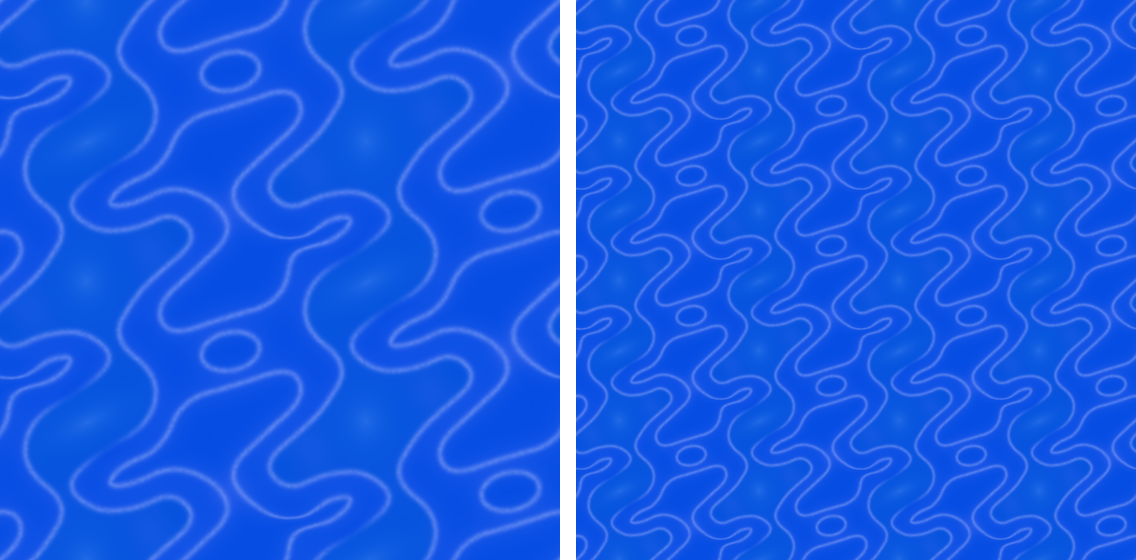
Left, the tile; right, the same tile 2 across and 2 down.
Give the GLSL for this pattern, as a WebGL 2 fragment shader.

```glsl
#version 300 es
precision highp float;
// Glowing pale contour lines winding over deep blue, in a half-drop repeat with half-turn symmetry.
uniform vec2 u_resolution;
out vec4 fragColor;

const float REPEATS = 2.0;                 // cells across and down
const vec2 CENTRE = vec2(0.823, 1.245);    // a half-turn centre, in cells
const float LINE_WIDTH = 0.0115;           // all lengths below are in cells
const float GLOW_WIDTH = 0.036;
const float LAND_GLOW = 0.32;
const float SEA_GLOW = 0.13;
const float BEADS = 192.0;                 // grain cells across the canvas
const float BEAD_DEPTH = 0.3;
const vec2 FADE_SPOT = vec2(-0.43, 0.15);  // where the shore line wears away
const vec2 PINCH_SPOT = vec2(0.224, -0.109);
const vec2 BAY_SPOT = vec2(-0.289, -0.143);
const vec2 ISLET_RADII = vec2(0.104, 0.067);
const vec3 LAND = vec3(0.015, 0.300, 0.890);
const vec3 SEA = vec3(0.010, 0.320, 0.868);
const vec3 GLOW = vec3(0.270, 0.410, 0.940);
const vec3 SHEEN = vec3(0.220, 0.490, 0.930);
const vec3 LINE = vec3(0.390, 0.540, 0.945);

// Spline controls: one period of the shore, and half of the closed loop.
const int SHORE_N = 11;
const vec2 SHORE[SHORE_N] = vec2[](
  vec2(-.427, .547), vec2(-.253, .411), vec2(-.286, .240), vec2(-.484, .130),
  vec2(-.594, .021), vec2(-.484, -.073), vec2(-.341, -.065), vec2(-.203, 0.),
  vec2(-.112, -.099), vec2(-.268, -.229), vec2(-.339, -.302));
const int LOOP_N = 12;
const vec2 LOOP[LOOP_N] = vec2[](
  vec2(-.172, .328), vec2(.023, .380), vec2(.219, .448), vec2(.271, .339),
  vec2(.120, .203), vec2(-.010, .078), vec2(.052, -.036), vec2(.208, -.094),
  vec2(.344, -.026), vec2(.443, -.016), vec2(.396, -.089), vec2(.245, -.151));

// Wraps an offset to the nearest copy on the half-drop lattice.
vec2 nearest(vec2 v) {
  v -= round(v.x) * vec2(1.0, 0.5);
  return vec2(v.x, v.y - round(v.y));
}

float nearer(float a, float b) { return abs(a) < abs(b) ? a : b; }

mat2 turn(float a) { return mat2(cos(a), -sin(a), sin(a), cos(a)); }

float hash(vec2 p) { return fract(sin(dot(p, vec2(127.1, 311.7))) * 43758.5453); }

// Value noise that wraps after n cells.
float noise(vec2 p, float n) {
  vec2 i = floor(p), f = fract(p);
  f = f * f * (3.0 - 2.0 * f);
  vec2 a = mod(i, n), b = mod(i + 1.0, n);
  return mix(mix(hash(a), hash(vec2(b.x, a.y)), f.x),
             mix(hash(vec2(a.x, b.y)), hash(b), f.x), f.y);
}

// Signed distance to the quadratic arc a + 2ut + vtt at parameter t.
float arcAt(float t, vec2 p, vec2 a, vec2 u, vec2 v) {
  vec2 off = p - a - t * (2.0 * u + t * v), dir = u + t * v;
  return length(off) * (dir.x * off.y < dir.y * off.x ? -1.0 : 1.0);
}

// Signed distance to one B-spline piece; the closest t solves a cubic.
float splinePiece(vec2 q, vec2 before, vec2 control, vec2 after) {
  vec2 p = nearest(q - control);
  vec2 a = 0.5 * nearest(before - control), c = 0.5 * nearest(after - control);
  vec2 u = -a, v = a + c, d = a - p;
  float k = 1.0 / dot(v, v), kx = k * dot(u, v);
  float m = k * (2.0 * dot(u, u) + dot(d, v)) / 3.0 - kx * kx;
  float n = kx * (-kx * kx - 3.0 * m) + k * dot(d, u);
  float h = n * n + 4.0 * m * m * m;
  if (h >= 0.0) {
    vec2 x = 0.5 * (vec2(1, -1) * sqrt(h) - n);
    x = sign(x) * pow(abs(x), vec2(1.0 / 3.0));
    return arcAt(clamp(x.x + x.y - kx, 0.0, 1.0), p, a, u, v);
  }
  float z = sqrt(-m), w = acos(clamp(n / (2.0 * m * z), -1.0, 1.0)) / 3.0;
  float s = 1.732 * sin(w);
  vec2 t = clamp(vec2(2.0 * cos(w), -s - cos(w)) * z - kx, 0.0, 1.0);
  return nearer(arcAt(t.x, p, a, u, v), arcAt(t.y, p, a, u, v));
}

float shore(vec2 q) {
  float d = 9.0;
  for (int i = 0; i < SHORE_N; i++)
    d = nearer(d, splinePiece(q, SHORE[(i + SHORE_N - 1) % SHORE_N], SHORE[i], SHORE[(i + 1) % SHORE_N]));
  return d;
}

float halfLoop(vec2 q) {
  float d = 9.0;
  for (int i = 0; i < LOOP_N; i++) {
    vec2 before = i > 0 ? LOOP[i - 1] : -LOOP[LOOP_N - 1];
    vec2 after = i < LOOP_N - 1 ? LOOP[i + 1] : -LOOP[0];
    d = nearer(d, splinePiece(q, before, LOOP[i], after));
  }
  return abs(d);
}

float islet(vec2 q) {
  vec2 p = turn(0.2) * nearest(q - vec2(0.0, 0.5));
  float k = length(p / ISLET_RADII);
  return k * (k - 1.0) / max(length(p / (ISLET_RADII * ISLET_RADII)), 1e-4);
}

float spot(vec2 q, vec2 at, float r) { vec2 v = nearest(q - at) / r; return exp(-dot(v, v)); }
float stroke(float d) { return exp(-d * d / (LINE_WIDTH * LINE_WIDTH)); }
float halo(float d) { return exp(-abs(d) / GLOW_WIDTH); }

void main() {
  vec2 uv = gl_FragCoord.xy / u_resolution;
  vec2 q = nearest(uv * REPEATS - CENTRE);

  // Contours; one finger of the loop is pinched.
  float west = shore(q), east = shore(-q), isle = islet(q);
  vec2 bent = q;
  bent.y += (q.y - PINCH_SPOT.y) * 1.3 * spot(q, PINCH_SPOT, 0.085);
  float ring = min(halfLoop(bent), halfLoop(-bent));
  float sea = 1.0 - smoothstep(-0.012, 0.012, nearer(west, east));

  // Worn, beaded lines.
  float wearWest = 1.0 - 0.85 * spot(q, FADE_SPOT, 0.12);
  float wearEast = 1.0 - 0.85 * spot(-q, FADE_SPOT, 0.12);
  float line = max(max(stroke(west) * wearWest, stroke(east) * wearEast), max(stroke(ring), stroke(isle)));
  line *= 1.0 - BEAD_DEPTH * noise(uv * BEADS, BEADS);

  // Soft light along the lines, at the neck and in the bays.
  float glow = halo(west) * wearWest + halo(east) * wearEast + halo(ring) + halo(isle) * (isle < 0.0 ? 0.5 : 1.0);
  glow = glow * mix(LAND_GLOW, SEA_GLOW, sea) + 0.3 * spot(q, vec2(0), 0.07);
  glow += 0.2 * sea * (spot(q, BAY_SPOT, 0.08) + spot(-q, BAY_SPOT, 0.08));

  // Sheen on the open water: one round, one slanted.
  float roundSheen = length(nearest(q - vec2(0.484, 0.25)) / vec2(0.06, 0.07));
  float slantSheen = length(turn(0.45) * nearest(q - vec2(0.49, -0.253)) / vec2(0.10, 0.04));
  float sheen = 0.6 * sea * (exp(-roundSheen) + exp(-slantSheen));

  vec3 color = mix(LAND, SEA, sea);
  color = mix(color, SHEEN, min(sheen, 1.0));
  color = mix(color, GLOW, min(glow, 0.8));
  fragColor = vec4(mix(color, LINE, 0.8 * line), 1.0);
}
```
